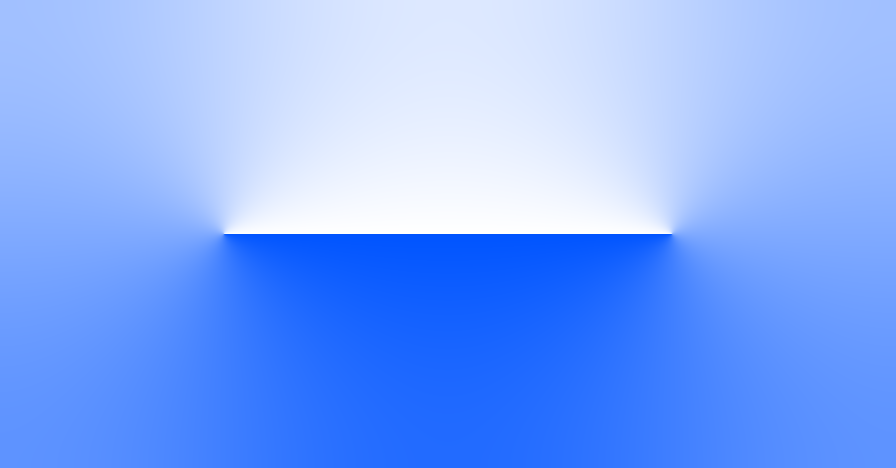
This background is drawn by a WebGL 2 fragment shader. Its source:

```glsl
#version 300 es
precision highp float;

#define DEEP_BLUE vec3(0.0, 0.33, 1.0)
#define WHITE vec3(1.0)
#define CENTER vec2(0.5, 0.5)
#define REFLECTIONS 4

const float PI = 3.14159265;

uniform vec2 u_resolution;
out vec4 fragColor;

// Harmonic extension of a square wave: +0.5 on the bar, -0.5 beside it.
float barField(float x, float y) {
    float k = 2.0 * PI;
    return atan(cos(k * x), sinh(k * max(y, 1e-5))) / PI;
}

// Share of the bar's colour reaching p, with the top and bottom edges insulated.
float diffusion(vec2 p, float halfHeight) {
    float total = 0.5;
    float parity = 1.0;
    for (int i = 0; i < REFLECTIONS; i++) {
        float shift = 2.0 * halfHeight * float(i);
        float direct = barField(p.x, shift + p.y);
        float mirrored = barField(p.x, shift + 2.0 * halfHeight - p.y);
        total += parity * (direct + mirrored);
        parity = -parity;
    }
    return total;
}

void main() {
    // Canvas width is one unit, measured from the middle of the bar.
    float aspect = u_resolution.y / u_resolution.x;
    vec2 p = (gl_FragCoord.xy / u_resolution - CENTER) * vec2(1.0, aspect);
    float pixel = 1.0 / u_resolution.x;

    // White spreads above the bar, blue below; they meet halfway outside it.
    float side = clamp(2.0 * p.y / pixel, -1.0, 1.0);
    float light = 0.5 + 0.5 * side * diffusion(vec2(p.x, abs(p.y)), 0.5 * aspect);

    fragColor = vec4(mix(DEEP_BLUE, WHITE, clamp(light, 0.0, 1.0)), 1.0);
}
```
